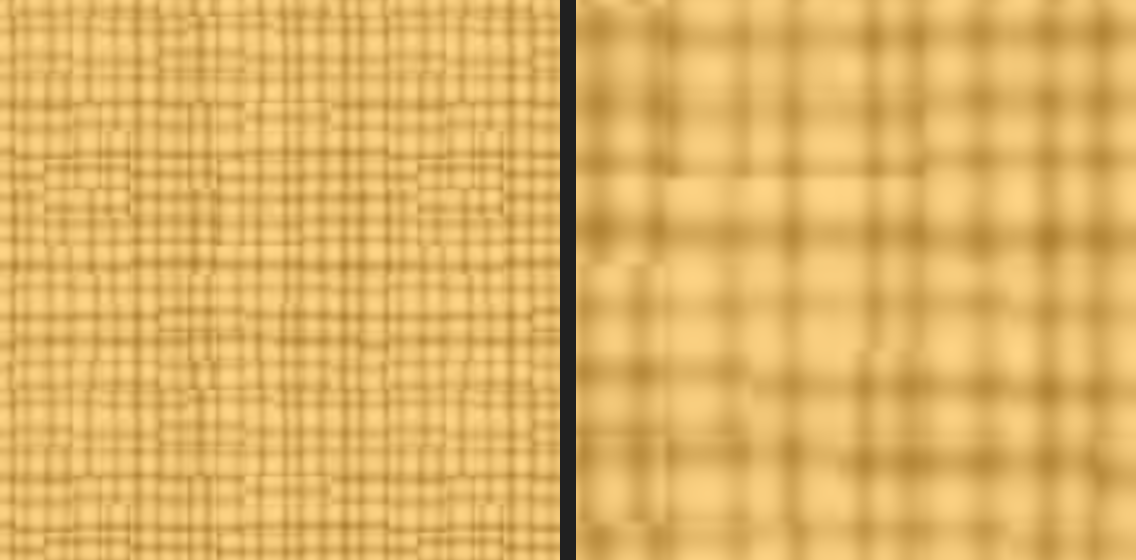
Left, the full canvas; right, a detail of the centre.
Give the GLSL for this texture, as a three.js fragment shader.

```glsl
// Woven straw cloth: two crossed sets of soft, uneven dark grooves on gold.
// A wrapping tile holds jittered grooves, and a coarser grid of patches shifts
// and fades them in runs, so threads break and rejoin as in a rough weave.

varying vec2 vUv;

const float REPEATS = 1.5;               // tiles across and down the canvas
const vec2 THREADS = vec2(18.0, 16.0);   // upright and level grooves per tile
const float PATCHES = 13.0;              // patches per tile side
const vec2 PATCH_OFFSET = vec2(0.54, 0.57);
const float PATCH_BLEND = 0.07;          // softness of patch borders
const float RUN = 3.0;                   // patches that share one shift
const float GROOVE_WIDTH = 0.18;         // in thread spacings
const float GROOVE_JITTER = 0.42;
const float GROOVE_DEPTH = 0.41;
const float SMALL_SHIFT = 0.22;          // usual shift within a run
const float BREAK_SHIFT = 0.90;          // shift where a thread breaks
const float BREAK_CHANCE = 0.16;
const float FADE = 0.35;                 // greatest loss of contrast in a patch
const float GRAIN_CELLS = 48.0;
const float GRAIN = 0.09;
const float BASE_TONE = 1.0;

const vec3 GROOVE_BROWN = vec3(0.69, 0.51, 0.20);
const vec3 STRAW_GOLD = vec3(1.00, 0.835, 0.525);

float hash(vec2 p) {
  vec3 q = fract(vec3(p.xyx) * 0.1031);
  q += dot(q, q.yzx + 33.33);
  return fract((q.x + q.y) * q.z);
}

// Value noise that wraps after the given number of cells.
float wrapNoise(vec2 p, float cells) {
  vec2 i = floor(p);
  vec2 f = smoothstep(0.0, 1.0, fract(p));
  vec2 a = mod(i, cells);
  vec2 b = mod(i + 1.0, cells);
  return mix(mix(hash(a), hash(vec2(b.x, a.y)), f.x),
             mix(hash(vec2(a.x, b.y)), hash(b), f.x), f.y);
}

// Darkness of one set of parallel grooves at position x, in thread spacings.
float grooves(float x, float count, float seed) {
  float dark = 0.0;
  for (int k = -1; k <= 1; k++) {
    float line = floor(x) + float(k);
    float id = mod(line, count);
    float jitter = (hash(vec2(id, seed)) - 0.5) * GROOVE_JITTER;
    float strength = mix(0.75, 1.25, hash(vec2(id, seed + 7.0)));
    float width = GROOVE_WIDTH * mix(0.8, 1.2, hash(vec2(id, seed + 13.0)));
    float d = (x - line - 0.5 - jitter) / width;
    dark += strength * exp(-0.5 * d * d);
  }
  return dark;
}

// Shift of the threads in one lane of patches, shared by runs along the lane.
float runShift(float along, float lane, float seed) {
  float start = floor(hash(vec2(lane, seed + 3.0)) * RUN);
  vec2 run = vec2(floor((along + start) / RUN), lane) + seed;
  float broken = step(hash(run + 5.0), BREAK_CHANCE);
  return (hash(run) - 0.5) * mix(SMALL_SHIFT, BREAK_SHIFT, broken);
}

// Darkness of both thread sets as seen within one patch.
float weave(vec2 p, vec2 cell) {
  vec2 shift = vec2(runShift(cell.y, cell.x, 31.0),
                    runShift(cell.x, cell.y, 67.0));
  vec2 t = p * THREADS + shift;
  vec2 dark = vec2(grooves(t.x, THREADS.x, 101.0),
                   grooves(t.y, THREADS.y, 151.0));
  vec2 fade = vec2(hash(cell + 83.0), hash(cell + 97.0));
  dark = mix(dark, vec2(0.45), FADE * fade * fade);
  return dark.x + dark.y;
}

void main() {
  // Tiles start at the top left corner.
  vec2 p = vec2(vUv.x, 1.0 - vUv.y) * REPEATS;

  // Blend the nearest four patches across their narrow borders.
  vec2 g = p * PATCHES - PATCH_OFFSET - 0.5;
  vec2 corner = floor(g);
  vec2 f = smoothstep(0.5 - PATCH_BLEND, 0.5 + PATCH_BLEND, fract(g));
  float dark = 0.0;
  for (int j = 0; j < 2; j++) {
    for (int i = 0; i < 2; i++) {
      vec2 o = vec2(float(i), float(j));
      vec2 w = mix(1.0 - f, f, o);
      dark += w.x * w.y * weave(p, mod(corner + o, PATCHES));
    }
  }

  // Fine fibre variation, then tone to colour.
  float grain = wrapNoise(p * GRAIN_CELLS, GRAIN_CELLS) - 0.5;
  float tone = BASE_TONE - GROOVE_DEPTH * dark + GRAIN * grain;
  gl_FragColor = vec4(mix(GROOVE_BROWN, STRAW_GOLD, clamp(tone, 0.0, 1.0)), 1.0);
}
```
